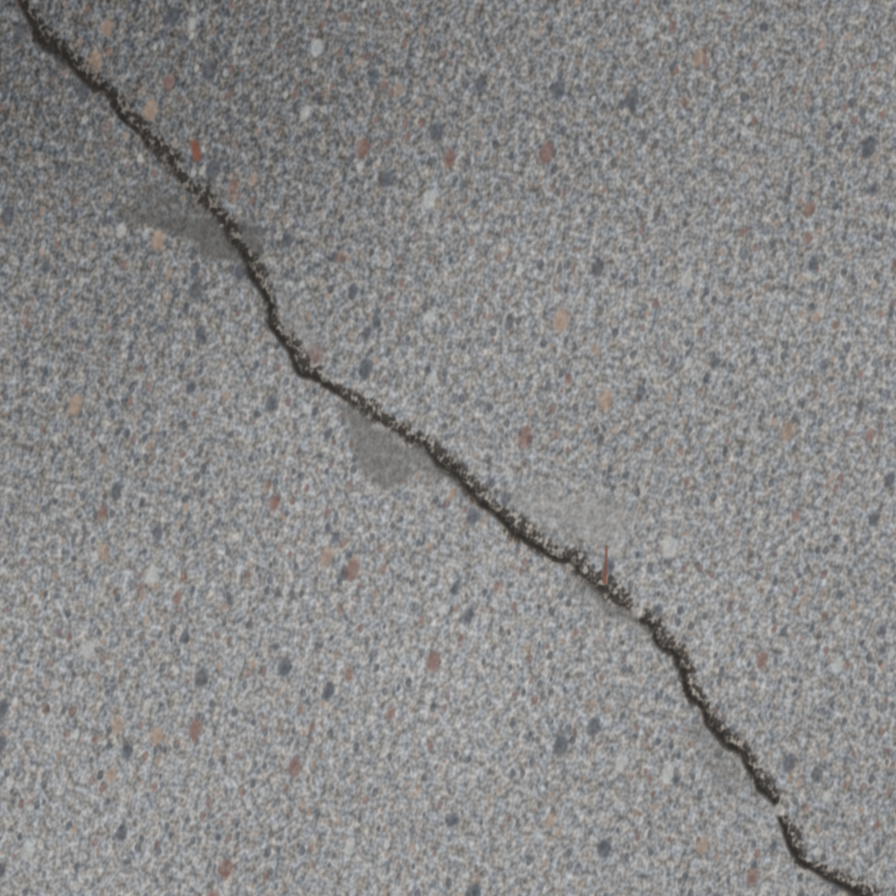
Reproduce this texture procedurally as a Shadertoy shader.

```glsl
// Weathered concrete slab split by a diagonal crack.
// Gradient noise makes the grain, jittered cells scatter the pebbles, and a
// warped polyline distance shapes the crack; tapered capsules add worn patches.

const int CRACK_POINTS = 21;
const vec2 CRACK[CRACK_POINTS] = vec2[CRACK_POINTS](
    vec2(.005, 1.02), vec2(.059, .951), vec2(.124, .893), vec2(.176, .837),
    vec2(.208, .798), vec2(.254, .753), vec2(.283, .703), vec2(.306, .638),
    vec2(.341, .590), vec2(.397, .551), vec2(.475, .505), vec2(.534, .447),
    vec2(.573, .411), vec2(.638, .375), vec2(.710, .320), vec2(.755, .271),
    vec2(.788, .203), vec2(.833, .154), vec2(.870, .095), vec2(.898, .039),
    vec2(1.0, -.02));

vec3 hash3(vec2 cell) {
    vec3 h = fract(cell.xyx * vec3(.1031, .1030, .0973));
    h += dot(h, h.yxz + 33.33);
    return fract((h.xxy + h.yzz) * h.zyx);
}

float cornerSlope(vec2 cell, vec2 offset) {
    float angle = 6.2832 * hash3(cell).x;
    return dot(vec2(cos(angle), sin(angle)), offset);
}

float gradientNoise(vec2 p) {
    vec2 i = floor(p), f = fract(p), e = vec2(1, 0);
    vec2 u = f * f * f * (f * (f * 6. - 15.) + 10.);
    return mix(mix(cornerSlope(i, f), cornerSlope(i + e, f - e), u.x),
               mix(cornerSlope(i + e.yx, f - e.yx), cornerSlope(i + 1., f - 1.), u.x), u.y);
}

float bump(float x, float center, float width) {
    float d = (x - center) / width;
    return exp(-d * d);
}

// Distance to a segment whose radius grows from ra to rb
float taperedCapsule(vec2 p, vec2 a, vec2 b, float ra, float rb) {
    vec2 pa = p - a, ba = b - a;
    float h = clamp(dot(pa, ba) / dot(ba, ba), 0., 1.);
    return length(pa - ba * h) - mix(ra, rb, h);
}

float fill(float d, float softness) {
    return 1. - smoothstep(-softness, softness, d);
}

// x: distance, positive on the upper right side; y: position in segments
vec2 crackCoords(vec2 p) {
    vec2 best = vec2(9, 0);
    for (int i = 0; i < CRACK_POINTS - 1; i++) {
        vec2 pa = p - CRACK[i], ba = CRACK[i + 1] - CRACK[i];
        float h = clamp(dot(pa, ba) / dot(ba, ba), 0., 1.);
        float d = length(pa - ba * h);
        float side = ba.x * pa.y - ba.y * pa.x < 0. ? -1. : 1.;
        if (d < abs(best.x)) best = vec2(d * side, float(i) + h);
    }
    return best;
}

vec3 pebbleColor(float pick) {
    if (pick < .45) return vec3(.29, .31, .34);
    if (pick < .65) return vec3(.49, .37, .34);
    if (pick < .82) return vec3(.64, .54, .47);
    return vec3(.74, .75, .74);
}

// Blends scattered stones over a colour
vec3 addPebbles(vec3 color, vec2 p, float density, float strength, float softness) {
    vec2 cell = floor(p);
    for (int y = -1; y <= 1; y++)
    for (int x = -1; x <= 1; x++) {
        vec2 id = cell + vec2(x, y);
        vec3 h = hash3(id + 17.), k = hash3(id + 91.);
        float d = length((p - id - h.xy) * vec2(1.1, .85)) - mix(.13, .36, k.y);
        color = mix(color, pebbleColor(k.x), fill(d, softness) * step(h.z, density) * strength);
    }
    return color;
}

void mainImage(out vec4 fragColor, in vec2 fragCoord) {
    vec2 uv = fragCoord / iResolution.xy;
    float pixel = 1. / iResolution.y;
    vec2 grainUv = mat2(.97, .24, -.24, .97) * uv * vec2(1.12, .9);
    vec2 warp = vec2(gradientNoise(uv * 32.), gradientNoise(uv * 32. + 50.));
    vec2 ragged = uv + warp * .014;

    // Broad light, dimmer toward the upper left
    vec2 corner = uv - vec2(0, 1);
    float light = .572 - .13 * exp(-5. * dot(corner, corner)) - .045 * smoothstep(.55, 1., uv.y)
        + .025 * bump(length(uv - vec2(.45, .2)), 0., .35) + .03 * gradientNoise(uv * 5.);

    // Worn patches: dark stains, pale dust and a faint scratch
    float stain = fill(taperedCapsule(ragged, vec2(.138, .765), vec2(.268, .728), .004, .026), .009);
    stain = max(stain, .6 * fill(taperedCapsule(ragged, vec2(.165, .78), vec2(.24, .757), .014, .02), .012));
    stain = max(stain, fill(taperedCapsule(ragged, vec2(.395, .535), vec2(.432, .475), .012, .024), .008));
    stain = max(stain, .85 * fill(taperedCapsule(ragged, vec2(.43, .495), vec2(.505, .478), .023, .009), .01));
    stain = max(stain, .8 * fill(taperedCapsule(ragged, vec2(.655, .347), vec2(.715, .305), .012, .015), .012));
    stain = max(stain, .5 * fill(taperedCapsule(ragged, vec2(.782, .18), vec2(.815, .13), .015, .014), .015));
    float dust = fill(taperedCapsule(ragged, vec2(.59, .437), vec2(.675, .415), .018, .032), .02);
    dust = max(dust, .8 * fill(taperedCapsule(ragged, vec2(.322, .665), vec2(.345, .62), .008, .014), .01));
    float scratch = fill(taperedCapsule(uv + warp * .004, vec2(.322, .96), vec2(.405, .775), .002, .003), .006);

    // Sandy grain and stones
    float fine = gradientNoise(grainUv * 215.);
    float medium = gradientNoise(grainUv * 112. + 7.);
    float grain = .15 * fine + .18 * medium + .05 * gradientNoise(grainUv * 46.);
    float tint = gradientNoise(grainUv * 75. + 31.);
    vec3 color = vec3(light + grain) + tint * vec3(.035, .0, -.04);
    color = addPebbles(color, grainUv * 84., .32, .5, .16);
    color = addPebbles(color, grainUv * 37. + 9., .13, .62, .12);
    color = mix(color, vec3(light - .125 + .3 * grain) * vec3(1.01, 1., .98), stain * .8);
    color = mix(color, vec3(light + .01 + .35 * grain) * vec3(1.01, 1., .985), dust * .65);
    color -= .05 * scratch;

    // Gritty crack bed with a wandering dark fissure
    vec2 crack = crackCoords(uv + warp * .009 + .002 * vec2(medium, fine));
    float along = crack.y;
    float depth = 1. - .65 * bump(along, 4.1, 1.1) - .45 * bump(along, 9.4, .7) - .3 * bump(along, 13.6, .8);
    float bedWidth = .0085 + .005 * gradientNoise(vec2(along * 1.7, 3.)) + .003 * bump(along, 12.8, 1.5);
    float grit = smoothstep(-.35, .65, medium + .7 * fine);
    vec3 bedColor = mix(vec3(.25, .235, .22), vec3(.61, .58, .55), grit) * light / .56;
    color *= 1. - .16 * depth * fill(abs(crack.x) - .008, .014);
    color = mix(color, bedColor, .85 * fill(abs(crack.x) - bedWidth, .003 + pixel));
    float wander = -.0035 + .008 * gradientNoise(vec2(along * 2.3, 8.));
    float fissure = fill(abs(crack.x - wander) - .0035 * depth, .0025 + pixel);
    color = mix(color, vec3(.17, .16, .15), fissure * depth * .82);

    // Loose chips and a twig
    float chip = fill(taperedCapsule(uv, vec2(.217, .84), vec2(.22, .825), .004, .005), .003);
    float twig = fill(taperedCapsule(uv, vec2(.677, .39), vec2(.675, .35), .001, .002), .002);
    float paleStone = max(fill(length(uv - vec2(.87, .096)) - .007, .003),
                          fill(length(uv - vec2(.711, .317)) - .007, .004));
    color = mix(color, vec3(.5, .31, .25), max(chip, twig) * .85);
    color = mix(color, vec3(.72, .71, .69) + .4 * grain, paleStone * .8);
    fragColor = vec4(clamp(color, 0., 1.), 1);
}
```
